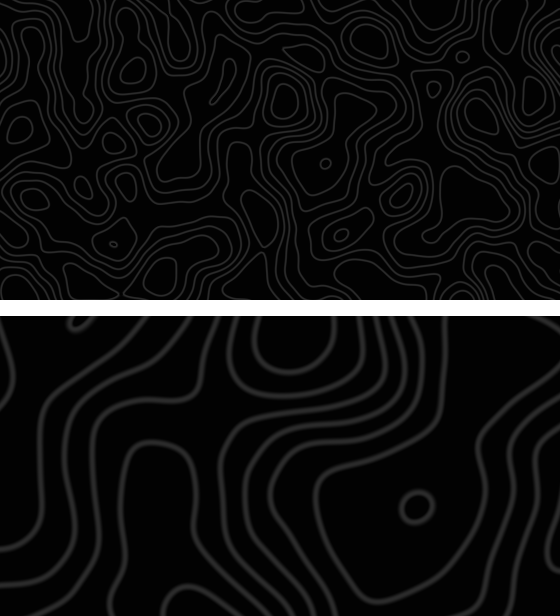
Top, the full canvas; bottom, a detail of the centre.
Write a Shadertoy shader that draws this pattern.

```glsl
// Topographic map: thin grey contour lines on a near-black ground.
// Two octaves of gradient noise make a height field, softly flattened at its
// peaks and basins; lines are drawn at equal height steps with even width.

const vec3  GROUND_COLOR = vec3(0.008);
const vec3  LINE_COLOR   = vec3(0.168);
const float HILL_SCALE   = 4.4;     // hills per canvas height
const float DETAIL_SCALE = 2.1;     // detail frequency relative to the hills
const float DETAIL_AMOUNT = 0.16;
const float FLATTENING   = 3.0;     // widens plateaus, bundles the slopes
const float LEVELS       = 8.5;     // contour steps per unit of height
const float HALF_WIDTH   = 0.0031;  // half line width in canvas heights
const float SOFTNESS     = 0.0028;  // edge blur in canvas heights
const float TILT         = 0.6;     // turns the noise lattice off the axes
const vec2  MAP_OFFSET   = vec2(13.7, 5.3);
const float TAU          = 6.2831853;

// Unit gradient with a random direction per lattice point
vec2 randomGradient(vec2 cell) {
    float angle = TAU * fract(sin(dot(cell, vec2(127.1, 311.7))) * 43758.5453);
    return vec2(cos(angle), sin(angle));
}

float gradientNoise(vec2 p) {
    vec2 cell = floor(p), f = p - cell;
    vec2 blend = f * f * f * (f * (f * 6.0 - 15.0) + 10.0);
    vec2 right = vec2(1.0, 0.0), up = vec2(0.0, 1.0);
    float a = dot(randomGradient(cell), f);
    float b = dot(randomGradient(cell + right), f - right);
    float c = dot(randomGradient(cell + up), f - up);
    float d = dot(randomGradient(cell + 1.0), f - 1.0);
    return mix(mix(a, b, blend.x), mix(c, d, blend.x), blend.y);
}

// Terrain height measured in contour steps
float terrain(vec2 p) {
    float c = cos(TILT), s = sin(TILT);
    vec2 q = mat2(c, s, -s, c) * p * HILL_SCALE + MAP_OFFSET;
    float h = gradientNoise(q)
            + DETAIL_AMOUNT * gradientNoise(q * DETAIL_SCALE + 31.4);
    return LEVELS * h / sqrt(1.0 + FLATTENING * h * h);
}

// Approximate distance to the nearest contour, in canvas heights
float contourDistance(vec2 p) {
    vec2 e = vec2(0.001, 0.0);
    vec2 slope = vec2(terrain(p + e.xy) - terrain(p - e.xy),
                      terrain(p + e.yx) - terrain(p - e.yx)) / (2.0 * e.x);
    float toLevel = abs(fract(terrain(p)) - 0.5);
    return toLevel / max(length(slope), 0.001);
}

void mainImage(out vec4 fragColor, in vec2 fragCoord) {
    vec2 p = fragCoord / iResolution.y;
    float edge = max(SOFTNESS, 0.75 / iResolution.y);
    float line = 1.0 - smoothstep(HALF_WIDTH - edge, HALF_WIDTH + edge,
                                  contourDistance(p));
    fragColor = vec4(mix(GROUND_COLOR, LINE_COLOR, line), 1.0);
}
```
